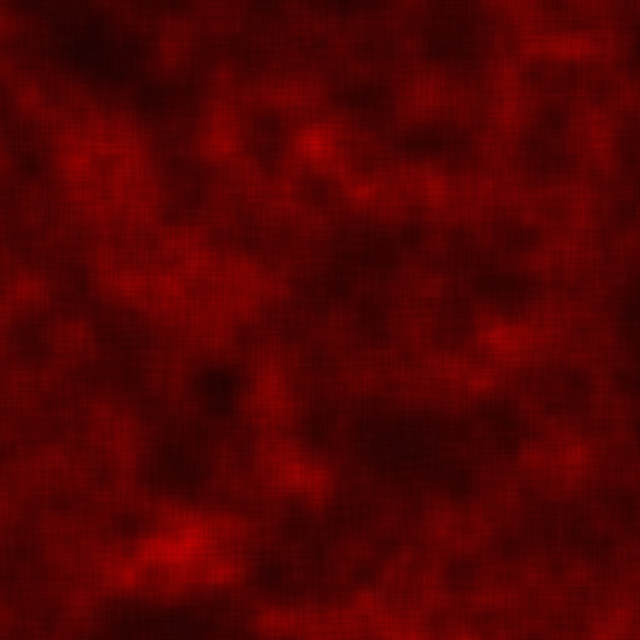
A Shadertoy shader for this texture:

```glsl
// Dark red mottled cloth: soft blotches from a few octaves of value noise,
// mapped exponentially to red so that the highlights glow and the shadows
// stay deep, with a faint weave of broken horizontal and vertical threads.

#define BLOTCH_CELLS 6.7
#define OCTAVES 4
#define BASE_RED 0.308
#define CONTRAST 1.97
#define THREAD_CELLS 270.0
#define THREAD_STRETCH 9.0
#define THREAD_DEPTH 0.125
#define THREAD_GREY 0.012
#define DARK_TINT 0.007
#define SEED 17u

// Integer hash of a lattice point, returned in 0..1.
float hash(ivec2 cell, uint salt)
{
    uint h = uint(cell.x) * 1597u ^ uint(cell.y) * 51749u ^ (salt + SEED) * 7919u;
    h = (h ^ (h >> 16)) * 73244475u;
    h = (h ^ (h >> 15)) * 73244475u;
    h ^= h >> 16;
    return float(h & 65535u) / 65535.0;
}

// Value noise on a square lattice with smooth interpolation.
float valueNoise(vec2 p, uint salt)
{
    ivec2 cell = ivec2(floor(p));
    vec2 f = fract(p);
    vec2 w = f * f * (3.0 - 2.0 * f);
    float lower = mix(hash(cell, salt), hash(cell + ivec2(1, 0), salt), w.x);
    float upper = mix(hash(cell + ivec2(0, 1), salt), hash(cell + ivec2(1, 1), salt), w.x);
    return mix(lower, upper, w.y);
}

// Weighted octaves, strongest in the two largest sizes.
float blotches(vec2 uv)
{
    vec4 weights = vec4(0.37, 0.37, 0.19, 0.07);
    float cells = BLOTCH_CELLS;
    float sum = 0.0;
    for (int i = 0; i < OCTAVES; i++)
    {
        vec2 shift = vec2(0.37, 0.61) * float(i);
        sum += weights[i] * valueNoise(uv * cells + shift, uint(i));
        cells *= 2.0;
    }
    return sum;
}

// Short streaks along both axes, centred on zero.
float weave(vec2 uv)
{
    vec2 p = uv * THREAD_CELLS;
    float across = valueNoise(p * vec2(1.0 / THREAD_STRETCH, 1.0), 11u);
    float along = valueNoise(p * vec2(1.0, 1.0 / THREAD_STRETCH), 12u);
    return across + along - 1.0;
}

void mainImage(out vec4 fragColor, in vec2 fragCoord)
{
    vec2 uv = fragCoord / iResolution.y;

    // Blotches set the tone; threads lighten or darken it slightly.
    float threads = weave(uv);
    float red = BASE_RED * exp(CONTRAST * (blotches(uv) - 0.5));
    red *= 1.0 + THREAD_DEPTH * threads;

    // Raised threads catch a trace of neutral light.
    float grey = DARK_TINT + THREAD_GREY * max(threads, 0.0);
    fragColor = vec4(min(red, 0.75), grey, grey, 1.0);
}
```
